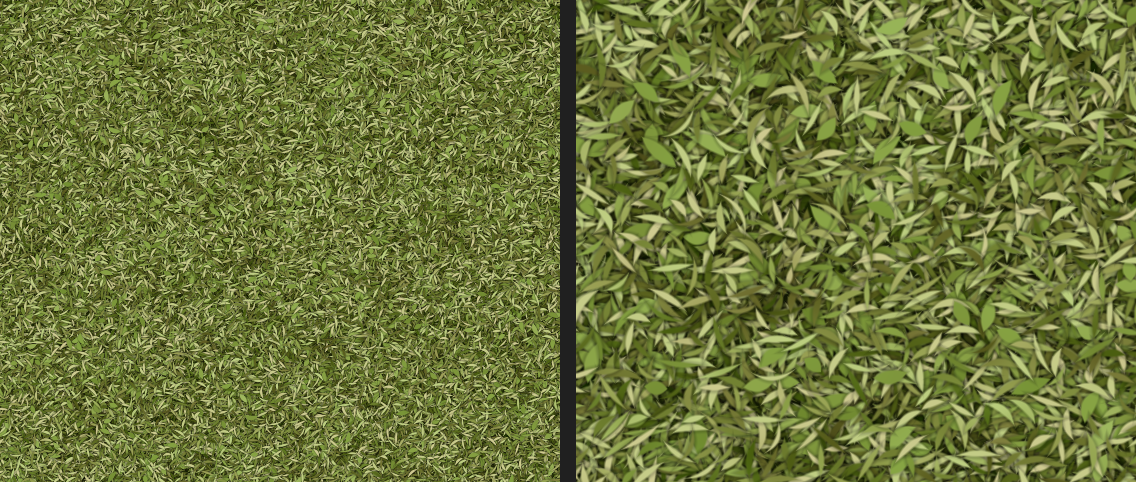
Left: the whole. Right: its middle third, enlarged.
A Shadertoy shader for this texture:

```glsl
const int LAYERS = 16;
const float CELL = 0.019;

vec4 hash4(vec2 p) {
    vec4 q = fract(p.xyxy * vec4(0.1031, 0.1030, 0.0973, 0.1099));
    q += dot(q, q.wzxy + 33.33);
    return fract((q.xxyz + q.yzzw) * q.zywx);
}

float gradDot(vec2 cell, vec2 offset) {
    float a = 6.2832 * hash4(cell).x;
    return dot(vec2(cos(a), sin(a)), offset);
}

float gradientNoise(vec2 p) {
    vec2 i = floor(p), f = fract(p);
    vec2 u = f * f * f * (f * (f * 6.0 - 15.0) + 10.0);
    vec2 e = vec2(1.0, 0.0);
    float low = mix(gradDot(i, f), gradDot(i + e, f - e), u.x);
    float high = mix(gradDot(i + e.yx, f - e.yx), gradDot(i + 1.0, f - 1.0), u.x);
    return mix(low, high, u.y);
}

// Tone ramp from deep shade to sunlit dry tips
vec3 grassRamp(float tone) {
    vec3 shade = vec3(0.11, 0.16, 0.01);
    vec3 deep = vec3(0.31, 0.36, 0.08);
    vec3 leaf = vec3(0.44, 0.49, 0.19);
    vec3 bright = vec3(0.57, 0.63, 0.30);
    vec3 pale = vec3(0.77, 0.80, 0.53);
    vec3 c = mix(shade, deep, smoothstep(0.0, 0.22, tone));
    c = mix(c, leaf, smoothstep(0.20, 0.46, tone));
    c = mix(c, bright, smoothstep(0.44, 0.72, tone));
    return mix(c, pale, smoothstep(0.70, 0.98, tone));
}

// Signed distance to a bent, tapered blade lying along the given angle
float bladeDistance(vec2 p, float angle, float halfLength, float halfWidth, float bend) {
    float c = cos(angle), s = sin(angle);
    vec2 q = vec2(c * p.x + s * p.y, c * p.y - s * p.x);
    float t = q.x / halfLength;
    return abs(q.y + bend * halfLength * t * t) - halfWidth * (1.0 - t * t);
}

// Lays one scattered layer of blades over the colour below
vec3 addBlades(vec3 color, vec2 p, float layer, float depth, float patchTone, float lean, float soft) {
    vec2 grid = p / CELL + layer * vec2(0.37, 0.71);
    vec2 home = floor(grid);
    for (int y = -1; y <= 1; y++) {
        for (int x = -1; x <= 1; x++) {
            vec2 id = home + vec2(x, y);
            vec4 place = hash4(id + layer * 17.3 + 5.0);
            vec4 look = hash4(id + layer * 29.7 + 91.0);
            vec2 offset = (grid - id - place.xy) * CELL;

            float angle = 0.45 + lean + 2.3 * (place.z + look.w - 1.0);
            float halfLength = CELL * mix(0.38, 0.80, place.w);
            float broad = step(0.95, look.y);
            float halfWidth = mix(mix(0.0015, 0.0027, look.z), 0.0048, broad);
            float d = bladeDistance(offset, angle, halfLength, halfWidth, 0.6 * (look.z - 0.5));

            float tone = 0.95 * look.x + 0.35 * depth - 0.11 + patchTone;
            tone = mix(tone, 0.66, 0.7 * broad);
            float green = 1.4 * (look.y - 0.5) + 2.0 * patchTone;
            vec3 blade = grassRamp(tone) + green * vec3(-0.055, 0.012, -0.05);

            color *= 1.0 - 0.2 * smoothstep(0.0034, 0.0, d);
            color = mix(color, blade, smoothstep(soft, -soft, d));
        }
    }
    return color;
}

void mainImage(out vec4 fragColor, in vec2 fragCoord) {
    vec2 p = fragCoord / iResolution.y;
    float soft = max(0.0011, 0.6 / iResolution.y);

    // Broad variation of brightness and growth direction
    float patchTone = 0.13 * gradientNoise(p * 9.0) + 0.16 * gradientNoise(p * 27.0 + 40.0);
    float lean = 0.9 * gradientNoise(p * 5.0 + 70.0);

    // Dark thatch below the blades
    vec3 color = grassRamp(0.18 + 0.3 * gradientNoise(p * 120.0));

    for (int i = 0; i < LAYERS; i++) {
        float depth = float(i) / float(LAYERS - 1);
        color = addBlades(color, p, float(i), depth, patchTone, lean, soft);
    }
    fragColor = vec4(clamp(color, 0.0, 1.0), 1.0);
}
```
